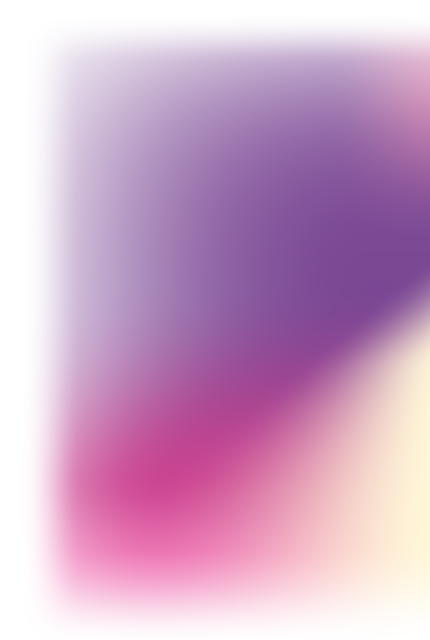
Write a Shadertoy shader that draws this background.

```glsl
const vec3 PAPER   = vec3(1.0, 1.0, 1.0);
const vec3 VIOLET  = vec3(0.48, 0.28, 0.58);
const vec3 MAGENTA = vec3(0.80, 0.27, 0.57);
const vec3 PINK    = vec3(0.94, 0.48, 0.72);
const vec3 ROSE    = vec3(0.78, 0.42, 0.62);
const vec3 CREAM   = vec3(1.0, 0.97, 0.85);

const vec2 MAGENTA_SPAN = vec2(0.22, 0.56);  // heights: full magenta, full violet
const vec2 PINK_SPAN    = vec2(0.10, 0.26);  // heights: full pink, full magenta
const vec2 ROSE_START   = vec2(0.75, 0.62);
const vec2 ROSE_END     = vec2(1.05, 0.90);

const float GLOW_SLOPE  = 1.78;   // lean of the diagonal cream edge
const float GLOW_OFFSET = -0.07;
const float GLOW_LEFT   = 0.34;   // leftmost start of the glow
const float GLOW_RIGHT  = 1.03;   // nearest full cream
const float GLOW_WIDTH  = 0.32;   // least width of the soft edge
const float BEND        = 0.001;  // rounding of the bends in the edge

const vec2 LEFT_FADE    = vec2(0.04, 0.19);
const vec2 BOTTOM_FADE  = vec2(-0.01, 0.15);
const vec2 TOP_FADE     = vec2(0.90, 0.985);
const float VIOLET_REACH  = 0.86;  // width of the slow fade in each hue
const float MAGENTA_REACH = 0.38;
const float TOP_START     = 0.52;

float smoothMax(float a, float b) {
    float d = a - b;
    return 0.5 * (a + b + sqrt(d * d + BEND));
}

float fadeDown(vec2 span, float v) {
    return 1.0 - smoothstep(span.x, span.y, v);
}

// Cream light behind the diagonal, sharper as it climbs
float creamGlow(vec2 uv) {
    float start = smoothMax(GLOW_LEFT, GLOW_SLOPE * uv.y + GLOW_OFFSET);
    float end = smoothMax(GLOW_RIGHT, start + GLOW_WIDTH);
    return smoothstep(start, end, uv.x);
}

// Coverage of the colour over the paper
float inkCoverage(vec2 uv, float magenta) {
    float reach = mix(VIOLET_REACH, MAGENTA_REACH, magenta);
    float gap = max(1.0 - uv.x / reach, 0.0);
    float left = (1.0 - gap * gap) * smoothstep(LEFT_FADE.x, LEFT_FADE.y, uv.x);

    float rise = max((uv.y - TOP_START) / (1.0 - TOP_START), 0.0);
    float top = (1.0 - rise * rise * rise) * fadeDown(TOP_FADE, uv.y);

    float bottom = smoothstep(BOTTOM_FADE.x, BOTTOM_FADE.y, uv.y);
    return clamp(left * top * bottom, 0.0, 1.0);
}

void mainImage(out vec4 fragColor, in vec2 fragCoord) {
    vec2 uv = fragCoord / iResolution.xy;

    // Violet body running down into magenta and pink
    float magenta = fadeDown(MAGENTA_SPAN, uv.y);
    vec3 color = mix(VIOLET, MAGENTA, magenta);
    color = mix(color, PINK, fadeDown(PINK_SPAN, uv.y));

    // Rose corner and cream glow
    vec2 corner = smoothstep(ROSE_START, ROSE_END, uv);
    color = mix(color, ROSE, corner.x * corner.y);
    color = mix(color, CREAM, creamGlow(uv));

    // Soft margins
    color = mix(PAPER, color, inkCoverage(uv, magenta));
    fragColor = vec4(color, 1.0);
}
```
